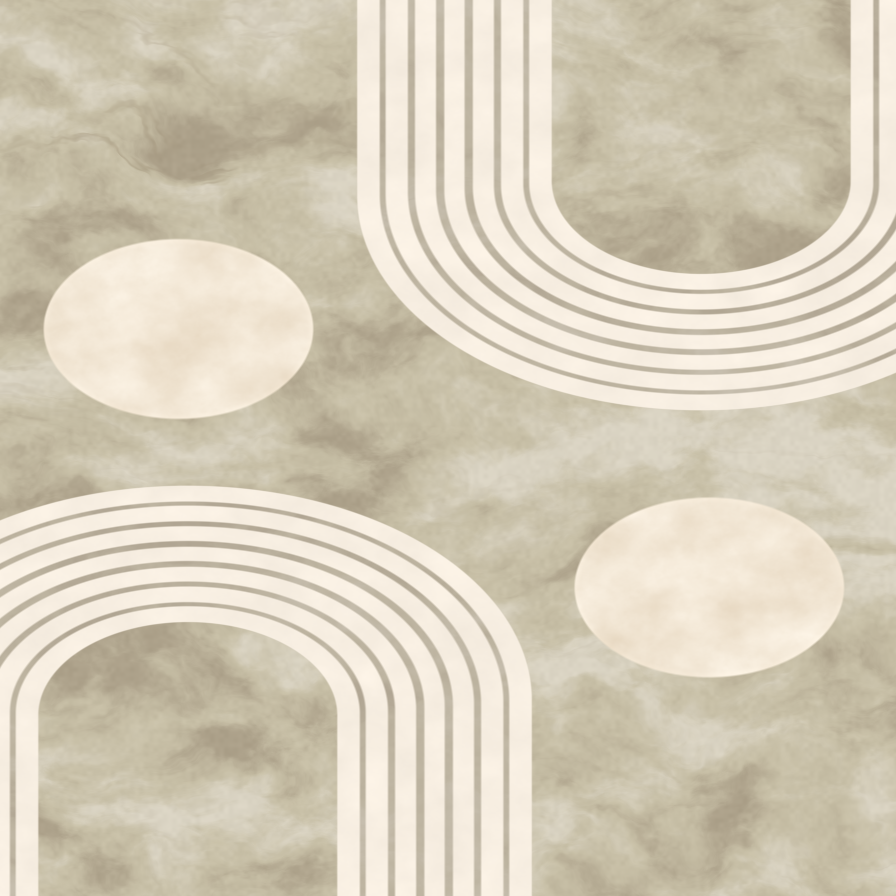
Write a three.js fragment shader that draws this background.

```glsl
// Two sets of nested cream arches, one hanging and one standing, with two
// cream ovals on sage marble. The arches are rings of one ellipse family
// continued by straight legs; the stone is domain-warped value noise.

varying vec2 vUv;

const float EDGE = 0.0016;
const float RING_INNER = 0.1667;
const float RING_OUTER = 0.3841;
const float RING_COUNT = 7.0;
const vec2 OVAL_RADII = vec2(0.1504, 0.1003);

const vec3 STONE_DARK = vec3(0.675, 0.630, 0.540);
const vec3 STONE_MID = vec3(0.780, 0.748, 0.650);
const vec3 STONE_LIGHT = vec3(0.855, 0.830, 0.765);
const vec3 VEIN_BROWN = vec3(0.600, 0.540, 0.440);
const vec3 GROOVE = vec3(0.710, 0.670, 0.610);
const vec3 RING_CREAM = vec3(0.972, 0.937, 0.887);
const vec3 OVAL_CREAM = vec3(0.950, 0.905, 0.835);

float hash(vec2 p) {
  vec3 q = fract(vec3(p.xyx) * 0.1031);
  q += dot(q, q.yzx + 33.33);
  return fract((q.x + q.y) * q.z);
}

float noise(vec2 p) {
  vec2 cell = floor(p);
  vec2 f = fract(p);
  f = f * f * (3.0 - 2.0 * f);
  float low = mix(hash(cell), hash(cell + vec2(1.0, 0.0)), f.x);
  float high = mix(hash(cell + vec2(0.0, 1.0)), hash(cell + 1.0), f.x);
  return mix(low, high, f.y);
}

float fbm(vec2 p) {
  float sum = 0.0;
  float amp = 0.5;
  for (int i = 0; i < 6; i++) {
    sum += amp * noise(p);
    p = mat2(1.62, 1.18, -1.18, 1.62) * p + 17.3;
    amp *= 0.54;
  }
  return sum / 1.06;
}

// Soft elliptical patch, 1 at its centre
float patchAt(vec2 p, vec2 centre, vec2 radii) {
  vec2 q = (p - centre) / radii;
  return exp(-dot(q, q));
}

float fillMask(float dist) {
  return 1.0 - smoothstep(-EDGE, EDGE, dist);
}

float ellipseDist(vec2 p, vec2 radii) {
  float k = length(p / radii);
  return k * (k - 1.0) / max(length(p / (radii * radii)), 0.001);
}

// Half width of the arch through p; legs run towards negative y
float archRadius(vec2 p) {
  float radius = RING_OUTER;
  for (int i = 0; i < 5; i++) {
    float spring = 0.1888 + 0.078 * radius;
    radius = length(vec2(p.x, max(p.y - spring, 0.0) / 0.623));
  }
  return radius;
}

vec3 stone(vec2 p) {
  vec2 warp = vec2(fbm(p * vec2(4.0, 6.0)), fbm(p * vec2(4.0, 6.0) + 41.0)) - 0.5;
  vec2 q = p + 0.14 * warp;
  float cloud = fbm(q * vec2(5.0, 10.0) + 7.0);
  float mottle = fbm(q * vec2(19.0, 32.0) + 23.0);
  float tone = 0.5 + 1.25 * (cloud - 0.5) + 0.8 * (mottle - 0.5);

  // Broad dark and pale areas
  tone -= 0.30 * patchAt(p, vec2(0.41, 0.67), vec2(0.09, 0.08));
  tone -= 0.14 * patchAt(p, vec2(0.12, 0.82), vec2(0.22, 0.07));
  tone -= 0.12 * patchAt(p, vec2(0.80, 0.74), vec2(0.16, 0.05));
  tone += 0.10 * patchAt(p, vec2(0.48, 0.49), vec2(0.20, 0.08));
  tone += 0.10 * patchAt(p, vec2(0.12, 0.94), vec2(0.22, 0.07));

  vec3 color = mix(STONE_DARK, STONE_MID, smoothstep(0.10, 0.52, tone));
  color = mix(color, STONE_LIGHT, smoothstep(0.46, 0.88, tone));

  // Thin veins, strongest at the upper left
  float vein = 1.0 - smoothstep(0.0, 0.028, abs(fbm(q * vec2(3.0, 9.0) + 61.0) - 0.5));
  float veinArea = 0.06 + 0.28 * patchAt(p, vec2(0.12, 0.80), vec2(0.30, 0.18));
  color = mix(color, VEIN_BROWN, vein * veinArea * smoothstep(0.3, 0.65, mottle));
  return color + 0.03 * (noise(p * 190.0) - 0.5);
}

vec3 paintArch(vec3 color, vec2 p, float wear) {
  float radius = archRadius(p);
  float across = (radius - RING_INNER) / (RING_OUTER - RING_INNER);
  float middle = 0.5 * (RING_INNER + RING_OUTER);
  float body = fillMask(abs(radius - middle) - 0.5 * (RING_OUTER - RING_INNER));

  // Cream bands, with wider grooves at the middle of the set
  float bandWidth = 0.0222 + 0.0045 * abs(2.0 * across - 1.0);
  float pitch = (RING_OUTER - RING_INNER - 0.0250) / (RING_COUNT - 1.0);
  float fromBand = mod(radius - RING_INNER - 0.0125 + 0.5 * pitch, pitch) - 0.5 * pitch;
  float band = fillMask(abs(fromBand) - 0.5 * bandWidth);
  vec3 groove = mix(color, GROOVE, 0.55);
  return mix(color, mix(groove, RING_CREAM + 0.06 * wear, band), body);
}

vec3 paintOval(vec3 color, vec2 p, float wear) {
  float dist = ellipseDist(p, OVAL_RADII);
  float rim = smoothstep(-0.007, -0.001, dist);
  vec3 fill = OVAL_CREAM + vec3(0.10, 0.13, 0.17) * wear + 0.015 * rim;
  return mix(color, fill, fillMask(dist));
}

void main() {
  vec2 p = vUv;
  float wear = fbm(p * vec2(22.0, 28.0) + 5.0) - 0.5;
  vec3 color = stone(p);
  color = paintArch(color, vec2(p.x - 0.7826, 1.0 - p.y), wear);
  color = paintArch(color, vec2(p.x - 0.2096, p.y), wear);
  color = paintOval(color, p - vec2(0.1992, 0.6328), wear);
  color = paintOval(color, p - vec2(0.7917, 0.3444), wear);
  gl_FragColor = vec4(color, 1.0);
}
```
